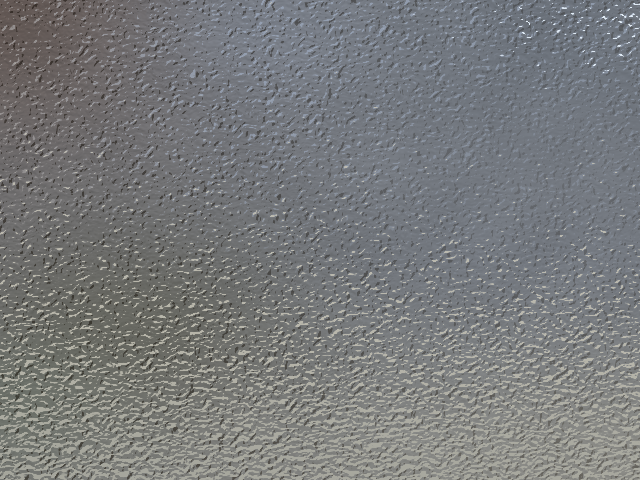
Write a Shadertoy shader that draws this texture.

```glsl
// Pebbled privacy glass in front of a blurred grey scene with pale ground below.
// A noise relief gives surface slopes; each slope bends the view toward the
// ground (cream flakes), the shade (dark creases) or the sky (bluish glints).

vec2 hash22(vec2 p) {
    vec3 q = fract(p.xyx * vec3(0.1031, 0.1030, 0.0973));
    q += dot(q, q.yzx + 33.33);
    return fract((q.xx + q.yz) * q.zy);
}

float cornerRamp(vec2 cell, vec2 corner, vec2 f) {
    return dot(hash22(cell + corner) * 2.0 - 1.0, f - corner);
}

float gradientNoise(vec2 p) {
    vec2 cell = floor(p), f = fract(p);
    vec2 w = f * f * f * (f * (f * 6.0 - 15.0) + 10.0);
    float low = mix(cornerRamp(cell, vec2(0, 0), f), cornerRamp(cell, vec2(1, 0), f), w.x);
    float high = mix(cornerRamp(cell, vec2(0, 1), f), cornerRamp(cell, vec2(1, 1), f), w.x);
    return mix(low, high, w.y);
}

float relief(vec2 p) {
    return gradientNoise(p) + 0.36 * gradientNoise(p * 1.9 + 17.3);
}

// Slope of the glass, scaled to a spread of about one.
vec2 glassSlope(vec2 p) {
    vec2 e = vec2(0.12, 0.0);
    float h = relief(p);
    return vec2(relief(p + e.xy) - h, relief(p + e.yx) - h) / e.x * 1.4;
}

// Soft round patch, 1 at its centre.
float patchAt(vec2 uv, vec2 centre, vec2 size) {
    vec2 d = (uv - centre) / size;
    return exp(-dot(d, d));
}

// Blurred scene behind the glass.
vec3 scene(vec2 uv) {
    vec3 col = mix(vec3(0.45, 0.45, 0.46), vec3(0.455, 0.475, 0.505), smoothstep(0.0, 0.75, uv.x));
    col = mix(col, vec3(0.55, 0.55, 0.53), smoothstep(0.5, 0.0, uv.y) * (0.6 + 0.4 * uv.x));
    col = mix(col, vec3(0.38, 0.33, 0.31), 0.85 * patchAt(uv, vec2(0.0, 1.0), vec2(0.29, 0.30)));
    col = mix(col, vec3(0.38, 0.38, 0.34), 0.70 * patchAt(uv, vec2(0.2, 0.32), vec2(0.26, 0.22)));
    col = mix(col, vec3(0.39, 0.43, 0.38), 0.45 * patchAt(uv, vec2(0.0, 0.15), vec2(0.18, 0.16)));
    col = mix(col, vec3(0.50, 0.53, 0.58), 0.65 * patchAt(uv, vec2(0.42, 0.95), vec2(0.19, 0.18)));
    return mix(col, vec3(0.41, 0.44, 0.48), 0.6 * patchAt(uv, vec2(0.9, 0.95), vec2(0.25, 0.2)));
}

void mainImage(out vec4 fragColor, in vec2 fragCoord) {
    vec2 uv = fragCoord / iResolution.xy;
    vec2 p = fragCoord / iResolution.y;

    // Small pebbles, wider near the ground, bent by a warp.
    vec2 warp = vec2(gradientNoise(p * 31.0), gradientNoise(p * 31.0 + 41.0));
    vec2 grain = p + 0.009 * warp;
    grain.y -= 0.09 * grain.x;
    vec2 slope = glassSlope(grain * vec2(80.0, 100.0));

    // The glass looks calmer at the right, above the middle.
    float calm = patchAt(uv, vec2(0.85, 0.68), vec2(0.34, 0.24));
    float strength = 1.0 - 0.55 * calm;

    vec3 col = scene(uv + 0.01 * slope);
    col *= 1.0 + 0.04 * strength * slope.y + 0.05 * gradientNoise(p * 7.0);

    // Thin dark creases on steep sides, browner and denser at the left.
    float left = smoothstep(0.9, 0.1, uv.x);
    float crease = smoothstep(0.75, 1.45, 0.92 * slope.x - 0.4 * slope.y - 0.3 * left);
    float shade = mix(0.55, 0.95, left) * strength;
    col = mix(col, col * vec3(0.58, 0.55, 0.51), crease * shade);

    // Bluish sky flecks in the upper half.
    float fleck = smoothstep(0.8, 1.5, 0.75 * slope.y - 0.65 * slope.x);
    vec3 sky = mix(vec3(0.63, 0.62, 0.62), vec3(0.61, 0.66, 0.74), smoothstep(0.0, 0.4, uv.x));
    col = mix(col, sky, fleck * 0.75 * strength * smoothstep(0.3, 0.75, uv.y));

    // Cream flakes: the lower the point, the less slope shows the ground.
    float limit = 0.0 + 2.3 * uv.y + 0.8 * uv.y * uv.y + 0.3 * calm;
    float flake = smoothstep(limit - 0.15, limit + 0.45, slope.y - 0.2 * slope.x);
    vec3 cream = mix(vec3(0.67, 0.67, 0.63), vec3(0.76, 0.75, 0.70), smoothstep(0.0, 0.35, uv.y));
    col = mix(col, cream, 0.88 * flake);

    // Hard white glints toward the upper right corner.
    float corner = patchAt(uv, vec2(1.02, 1.0), vec2(0.34, 0.18));
    float glint = smoothstep(0.0, 0.5, slope.y - 2.5 + 1.4 * corner);
    col = mix(col, vec3(0.88, 0.92, 0.96), glint * smoothstep(0.05, 0.5, corner));

    fragColor = vec4(col, 1.0);
}
```
